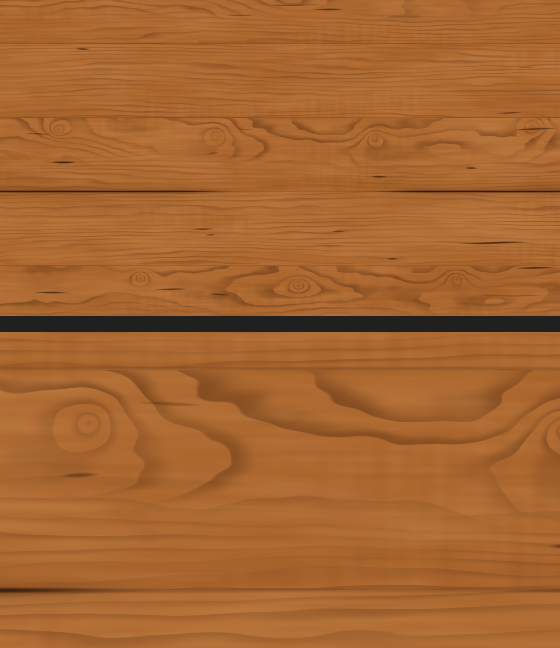
Top, the full canvas; bottom, a detail of the centre.
Give the GLSL for this texture, as a Shadertoy shader.

```glsl
// Horizontal wooden planks with straight grain, arched figure, knots, cracks and dark joints.

const vec3 LIGHT = vec3(0.72, 0.46, 0.235);
const vec3 MID   = vec3(0.67, 0.40, 0.18);
const vec3 DARK  = vec3(0.60, 0.345, 0.143);
const vec3 DEEP  = vec3(0.42, 0.23, 0.095);
const vec3 CRACK = vec3(0.17, 0.085, 0.035);

const float PLANK_HEIGHT = 0.234;  // in canvas heights
const float FIRST_JOINT  = 0.160;
const float OPEN_JOINT   = 1.0;    // index of the joint that gapes
const float JOINT_WIDTH  = 0.0035;
const float STRAIGHT_RINGS = 15.0; // growth lines per plank
const float ARCH_RINGS     = 4.6;  // growth lines per noise swell
const int   KNOTS  = 4;            // per figured plank
const float KNOT_PITCH = 0.5;
const int   CRACKS = 26;

vec2 hash2(vec2 p) {
    uvec2 q = uvec2(ivec2(floor(p))) * uvec2(1597334673u, 3812015801u);
    uint n = (q.x ^ q.y) * 1597334673u;
    n = (n ^ (n >> 15u)) * 3812015801u;
    n ^= n >> 13u;
    return vec2(n & 65535u, n >> 16u) / 65535.0;
}

float cornerSlope(vec2 cell, vec2 offset) {
    float angle = 6.2832 * hash2(cell).x;
    return dot(vec2(cos(angle), sin(angle)), offset);
}

// Gradient noise, roughly -1 to 1
float noise(vec2 p) {
    vec2 i = floor(p), f = p - i;
    vec2 u = f * f * f * (f * (f * 6.0 - 15.0) + 10.0);
    vec2 e = vec2(1.0, 0.0);
    float low  = mix(cornerSlope(i, f), cornerSlope(i + e, f - e), u.x);
    float high = mix(cornerSlope(i + e.yx, f - e.yx), cornerSlope(i + 1.0, f - 1.0), u.x);
    return 1.4 * mix(low, high, u.y);
}

float fbm(vec2 p) {
    float sum = 0.0, gain = 0.6;
    for (int i = 0; i < 4; i++) {
        sum += gain * noise(p);
        p = p * 2.03 + 17.3;
        gain *= 0.5;
    }
    return sum;
}

// Growth line: slow darkening that ends in a sharp edge
float ringLine(float rings) {
    float g = fract(rings), blur = fwidth(rings);
    float edge = clamp(blur, 0.06, 0.4);
    float line = smoothstep(0.45, 1.0 - edge, g) * (1.0 - smoothstep(1.0 - edge, 1.0, g));
    return line * (1.0 - smoothstep(0.3, 0.9, blur));
}

// Tapering dark slits scattered over the canvas
float cracks(vec2 p, float aspect) {
    float dark = 0.0;
    p.y += 0.006 * noise(p * vec2(6.0, 3.0));
    for (int i = 0; i < CRACKS; i++) {
        vec2 place = hash2(vec2(i, 71)) * vec2(aspect, 1.0);
        vec2 kind = hash2(vec2(i, 133));
        vec2 size = vec2(mix(0.02, 0.14, kind.x * kind.x), mix(0.003, 0.006, kind.y));
        vec2 d = (p - place) / size;
        float slit = 1.0 - smoothstep(0.0, 1.0, d.x * d.x + abs(d.y));
        dark = max(dark, slit * mix(0.3, 0.95, kind.y));
    }
    return dark;
}

void mainImage(out vec4 fragColor, in vec2 fragCoord) {
    vec2 p = fragCoord / iResolution.y;
    float level = (p.y - FIRST_JOINT) / PLANK_HEIGHT;
    float row = floor(level), v = level - row;
    vec2 seed = 40.0 * hash2(vec2(row, 5.0));
    vec2 q = vec2(p.x, v) + seed;

    // Every second plank is figured in its upper part
    float figured = mod(row, 2.0);
    float arched = figured * smoothstep(0.3, 0.6, v + 0.18 * noise(q * vec2(2.0, 1.0)));

    // Growth fields, with rings closing around the knots
    float straight = STRAIGHT_RINGS * v + 1.8 * noise(q * vec2(1.3, 3.0)) + 0.3 * noise(q * vec2(9.0, 12.0));
    float arch = 2.5 * v + ARCH_RINGS * noise(q * vec2(1.6, 1.2))
               + 0.55 * noise(q * vec2(6.0, 4.0)) + 0.15 * noise(q * vec2(22.0, 12.0));
    float knotShade = 0.0;
    for (int i = 0; i < KNOTS; i++) {
        vec2 kind = hash2(vec2(float(i) + 9.0, row));
        vec2 center = vec2(0.185 + KNOT_PITCH * float(i) + 0.12 * (row - 1.0), 0.72 + 0.16 * kind.x);
        vec2 d = (vec2(p.x, v) - center) * vec2(1.0, PLANK_HEIGHT * 1.2) / mix(0.02, 0.04, kind.y);
        float pull = exp(-length(d));
        arch += 3.5 * pull;
        knotShade += figured * pull * mix(0.2, 0.7, kind.x);
    }

    // Broad tone, fibres and cross ripple
    float fibre = noise(vec2(p.x * 5.0, p.y * 120.0) + seed) + 0.6 * noise(vec2(p.x * 14.0, p.y * 65.0));
    float ripple = noise(vec2(p.x * 55.0, p.y * 9.0)) * smoothstep(0.0, 0.5, noise(q * vec2(1.7, 2.0) + 8.0));
    float tone = 0.38 + 0.9 * fbm(q * vec2(1.8, 2.2)) + 0.5 * fbm(q * vec2(5.0, 14.0));
    tone += 0.28 * fibre + 0.3 * ripple + 0.35 * (hash2(vec2(row, 31.0)).x - 0.5) - 0.4 * exp(-9.0 * v);
    tone -= knotShade;
    vec3 color = mix(MID, tone > 0.0 ? LIGHT : DARK, min(abs(tone), 1.25));

    // Grain lines fade in and out along the plank
    float strength = smoothstep(-0.6, 0.7, noise(q * vec2(2.5, 5.0) + 3.0));
    float grain = mix(0.38 * ringLine(straight), 0.62 * ringLine(arch), arched);
    color = mix(color, DEEP, grain * mix(0.25, 1.0, strength));
    float smudge = smoothstep(0.45, 1.0, fbm(p * vec2(5.0, 16.0) + 21.0));
    color = mix(color, DEEP, 0.5 * smudge);

    // Joints and cracks
    float joint = floor(level + 0.5);
    float gap = abs(level - joint) * PLANK_HEIGHT;
    float gape = joint == OPEN_JOINT ? smoothstep(-0.9, -0.3, cos(3.3 * p.x)) : 0.0;
    float seam = 1.0 - smoothstep(0.0, JOINT_WIDTH * (1.0 + 0.4 * gape), gap);
    color = mix(color, DEEP, 0.4 * gape * exp(-gap / 0.012));
    color = mix(color, CRACK, seam * mix(0.16, 0.92, gape));
    color = mix(color, CRACK, 0.85 * cracks(p, iResolution.x / iResolution.y));

    fragColor = vec4(color, 1.0);
}
```
